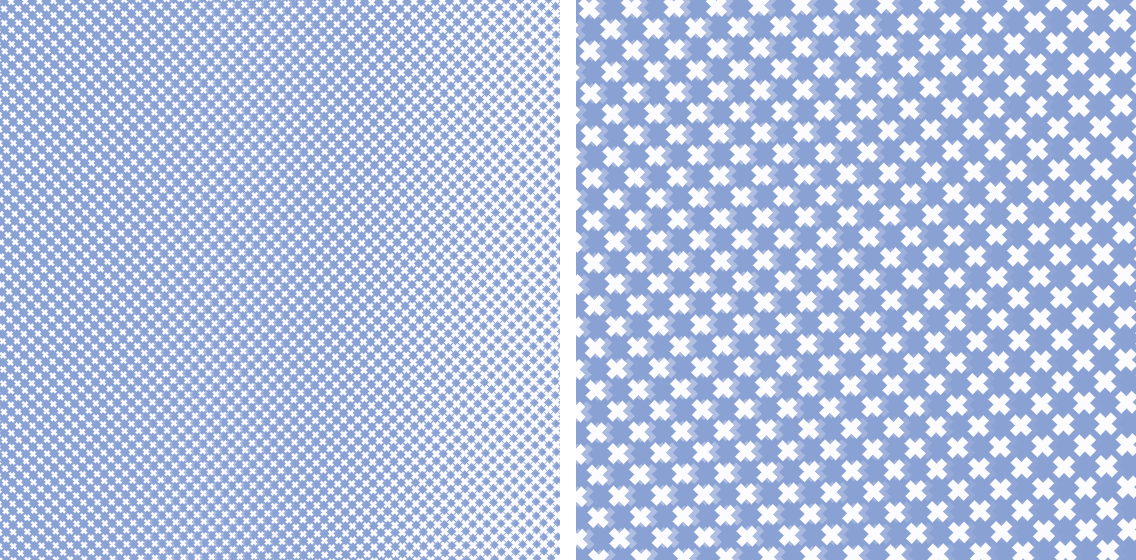
Left, the full canvas; right, a detail of the centre.
Give the GLSL for this pattern, as a WebGL 2 fragment shader.

```glsl
#version 300 es
precision highp float;
// Fine diagonal lattice of white crosses on periwinkle, swelling to the right with a pale ghost layer.

uniform vec2 u_resolution;
out vec4 fragColor;

const vec3 BLUE = vec3(0.54, 0.63, 0.83);
const vec3 WHITE = vec3(0.99, 0.99, 1.0);

const float ROW_REPEATS = 39.6;               // crosses along one row
const float TILT = radians(46.0);             // lattice axis from horizontal
const vec2 ANCHOR = vec2(0.533, 0.526);       // centre of one cross
const float DRIFT = 0.08;                     // lean of the tonal bands

// Cross sizes, in lattice cells
const float ARM_HALF_WIDTH = 0.13;
const float ARM_HALF_WIDTH_RIGHT = 0.185;
const vec2 ARM_LENGTH_LEFT = vec2(0.34, 0.39); // rising arm, falling arm
const vec2 ARM_LENGTH_MID = vec2(0.37);
const vec2 ARM_LENGTH_RIGHT = vec2(0.47);

// Ghost layer
const float GHOST_SHIFT = 0.22;
const float GHOST_STRENGTH = 0.33;
const float GHOST_CENTRE = 0.41;
const float GHOST_SPREAD = 0.15;
const float GHOST_RIGHT = 0.14;

float boxDistance(vec2 p, vec2 halfSize) {
    vec2 d = abs(p) - halfSize;
    return length(max(d, 0.0)) + min(max(d.x, d.y), 0.0);
}

// Coverage of a repeated cross with separate arm lengths
float crossMask(vec2 p, float halfWidth, vec2 armLength, float blur) {
    vec2 cell = fract(p + 0.5) - 0.5;
    float d = min(boxDistance(cell, vec2(armLength.x, halfWidth)),
                  boxDistance(cell, vec2(halfWidth, armLength.y)));
    return 1.0 - smoothstep(-blur, blur, d);
}

void main() {
    float side = min(u_resolution.x, u_resolution.y);
    vec2 uv = gl_FragCoord.xy / side;

    // Canvas to tilted square lattice
    float density = ROW_REPEATS * sqrt(2.0);
    vec2 axis = vec2(cos(TILT), sin(TILT));
    vec2 offset = (uv - ANCHOR) * density;
    vec2 p = vec2(dot(offset, axis), dot(offset, vec2(-axis.y, axis.x)));
    float blur = 0.7 * density / side;

    // Slow change of shape across the canvas
    float band = uv.x + DRIFT * (0.5 - uv.y);
    float swell = smoothstep(0.5, 1.0, band);
    float halfWidth = mix(ARM_HALF_WIDTH, ARM_HALF_WIDTH_RIGHT, swell);
    vec2 armLength = mix(ARM_LENGTH_LEFT, ARM_LENGTH_MID, smoothstep(0.1, 0.45, band));
    armLength = mix(armLength, ARM_LENGTH_RIGHT, swell);

    // Solid crosses over their sideways ghosts
    float solid = crossMask(p, halfWidth, armLength, blur);
    vec2 shift = GHOST_SHIFT * vec2(axis.x, -axis.y);
    float ghost = crossMask(p - shift, halfWidth, armLength, blur);
    float bump = (band - GHOST_CENTRE) / GHOST_SPREAD;
    ghost *= max(GHOST_STRENGTH * exp(-bump * bump), GHOST_RIGHT * swell);

    fragColor = vec4(mix(BLUE, WHITE, max(solid, ghost)), 1.0);
}
```
